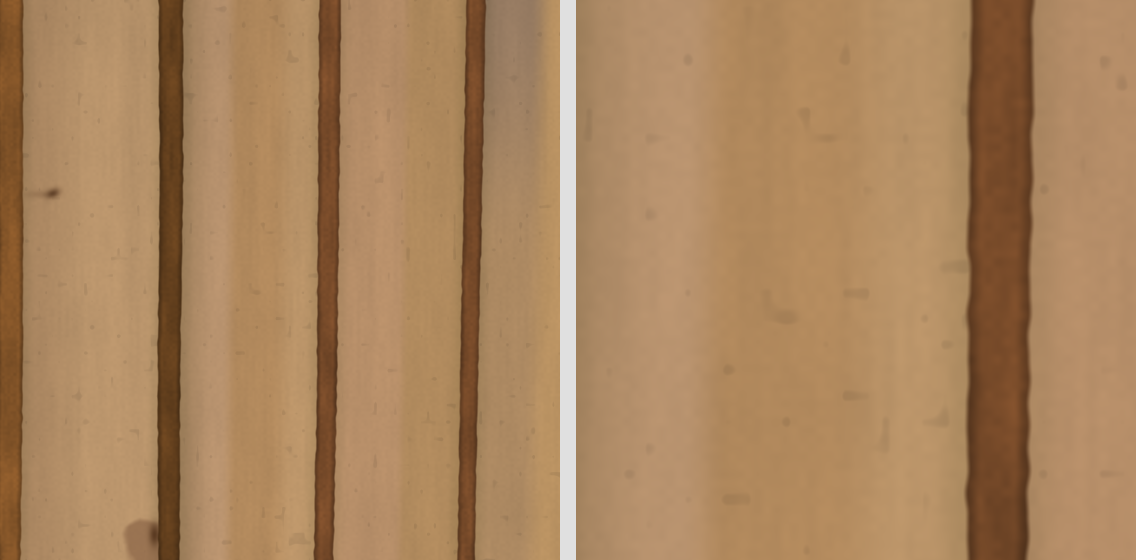
Left: the whole. Right: its middle third, enlarged.
Reproduce this texture procedurally as a three.js fragment shader.

```glsl
varying vec2 vUv;

float hash(vec2 p) {
  vec3 q = fract(vec3(p.xyx) * 0.1031);
  q += dot(q, q.yzx + 33.33);
  return fract((q.x + q.y) * q.z);
}

float noise(vec2 p) {
  vec2 i = floor(p), f = fract(p);
  f = f * f * (3.0 - 2.0 * f);
  return mix(mix(hash(i), hash(i + vec2(1.0, 0.0)), f.x),
             mix(hash(i + vec2(0.0, 1.0)), hash(i + 1.0), f.x), f.y);
}

// Grooves lean right and narrow from left to right
float grooveCenter(float i, float y) {
  float base = 0.017 + 0.284 * i - 0.003 * i * (i - 1.0) * (i - 1.0);
  return base + 0.0055 * i * y + 0.003 * (noise(vec2(i * 9.0, y * 3.0)) - 0.5);
}

float grooveHalfWidth(float i, float y) {
  return 0.0212 - 0.0021 * i + 0.0025 * y;
}

// Each slat has a left tone, a right tone and a soft seam between them
vec3 slatColor(float slat, float u, float y) {
  vec3 leftTone = vec3(0.66, 0.52, 0.375), rightTone = vec3(0.725, 0.58, 0.42);
  float seam = 0.28, softness = 0.25;
  if (slat > 2.5) {
    leftTone = mix(vec3(0.68, 0.54, 0.385), vec3(0.60, 0.49, 0.39), smoothstep(0.5, 1.0, y));
    rightTone = vec3(0.73, 0.575, 0.385);
    seam = 0.55;
    softness = 0.12;
  } else if (slat > 1.5) {
    leftTone = vec3(0.725, 0.565, 0.415);
    rightTone = vec3(0.69, 0.54, 0.365);
    seam = 0.53;
    softness = 0.05;
  } else if (slat > 0.5) {
    leftTone = mix(vec3(0.64, 0.51, 0.37), vec3(0.735, 0.585, 0.44), smoothstep(0.0, 0.27, u));
    rightTone = mix(vec3(0.70, 0.54, 0.365), vec3(0.73, 0.58, 0.41), smoothstep(0.65, 0.85, u));
    seam = 0.36;
    softness = 0.06;
  }
  return mix(leftTone, rightTone, smoothstep(seam - softness, seam + softness, u));
}

vec3 grooveColor(float i) {
  if (i < 0.5) return vec3(0.49, 0.315, 0.15);
  if (i < 1.5) return vec3(0.375, 0.24, 0.11);
  return vec3(0.45, 0.28, 0.155);
}

void main() {
  vec2 p = vUv;

  // Nearest groove and the slat to its right
  float gap = 1.0, groove = 0.0, slat = 0.0;
  for (int k = 0; k < 4; k++) {
    float i = float(k);
    float offset = p.x - grooveCenter(i, p.y);
    float d = abs(offset) - grooveHalfWidth(i, p.y);
    if (d < gap) { gap = d; groove = i; }
    if (offset > 0.0) slat = i;
  }
  gap += 0.0022 * (noise(vec2(p.x * 30.0, p.y * 75.0)) - 0.5);
  float leftEdge = grooveCenter(slat, p.y) + grooveHalfWidth(slat, p.y);
  float rightEdge = grooveCenter(slat + 1.0, p.y) - grooveHalfWidth(slat + 1.0, p.y);
  float u = (p.x - leftEdge) / (rightEdge - leftEdge);

  // Long streaks, fine grain and cloudy mottling
  float streak = noise(vec2(p.x * 38.0, p.y * 1.5)) - 0.5;
  float grain = noise(vec2(p.x * 150.0, p.y * 14.0)) - 0.5;
  float mottle = noise(p * vec2(24.0, 12.0)) - 0.5;
  float speck = noise(p * 190.0) - 0.5;
  vec3 wood = slatColor(slat, u, p.y);
  wood *= 1.0 + 0.045 * streak + 0.025 * grain + 0.025 * mottle + 0.025 * speck;
  wood *= 1.0 - 0.05 * smoothstep(0.55, 1.0, p.y) * noise(p * vec2(20.0, 6.0));
  wood *= mix(vec3(0.93, 0.94, 0.92), vec3(1.0), smoothstep(0.0, 0.025, gap));

  // Sparse pores
  float pore = smoothstep(0.86, 0.97, noise(p * vec2(85.0, 65.0) + 17.0));
  wood *= 1.0 - 0.07 * pore;

  // Knot with a faint tail
  vec2 k = p - vec2(0.095, 0.655);
  k.y -= 0.25 * k.x;
  float knot = exp(-dot(k * vec2(85.0, 120.0), k * vec2(85.0, 120.0)));
  vec2 t = (p - vec2(0.072, 0.653)) * vec2(38.0, 150.0);
  wood = mix(wood, vec3(0.34, 0.22, 0.13), 0.75 * knot + 0.22 * exp(-dot(t, t)));

  // Stain and dark nick beside the second groove
  float rough = 0.012 * (noise(p * 45.0) - 0.5);
  float stainTop = 0.073 - 0.35 * abs(p.x - 0.25) + rough;
  float stain = smoothstep(0.226, 0.240, p.x + rough + 0.12 * p.y)
              * (1.0 - smoothstep(stainTop - 0.008, stainTop + 0.004, p.y))
              * (1.0 - step(0.5, slat));
  wood = mix(wood, vec3(0.51, 0.36, 0.25), 0.6 * stain);
  vec2 nick = (p - vec2(0.276, 0.045)) * vec2(110.0, 50.0);
  wood = mix(wood, vec3(0.30, 0.18, 0.09), 0.8 * exp(-dot(nick, nick)));

  // Groove floor with blotches and shaded rims
  vec3 dark = grooveColor(groove);
  float blotch = noise(p * vec2(45.0, 14.0)) - 0.5;
  dark *= 1.0 + 0.16 * blotch + 0.12 * grain + 0.08 * speck;
  dark *= mix(0.80, 1.04, smoothstep(0.0, 0.009, -gap));

  vec3 color = mix(dark, wood, smoothstep(-0.0018, 0.0022, gap));
  gl_FragColor = vec4(color, 1.0);
}
```
